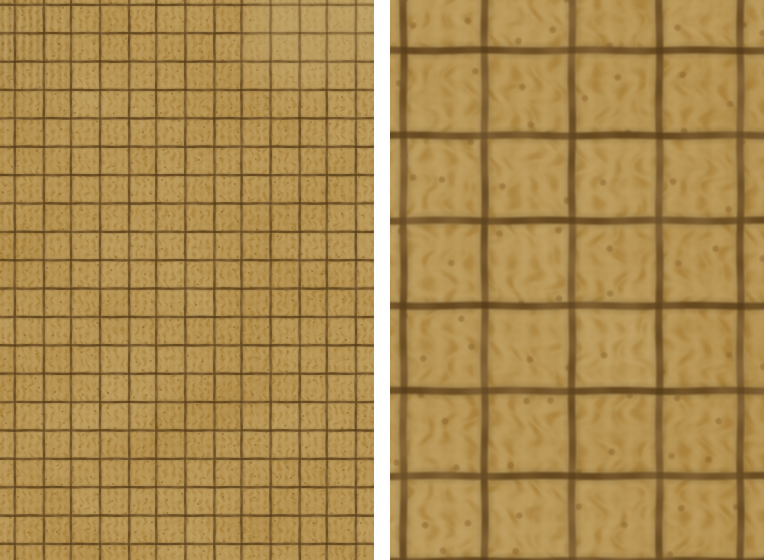
Left: the whole. Right: its middle third, enlarged.
This pattern is drawn by a Shadertoy shader. Its source:

```glsl
// Aged amber paper with a ribbed, flecked grain and a ruled brown square grid.

vec2 hash2(vec2 p) {
    vec3 q = fract(p.xyx * vec3(0.1031, 0.1030, 0.0973));
    q += dot(q, q.yzx + 33.33);
    return fract((q.xx + q.yz) * q.zy);
}

// Cellular noise: distance to the nearest jittered point
float cellular(vec2 p) {
    vec2 cell = floor(p);
    float nearest = 2.0;
    for (int y = -1; y <= 1; y++)
        for (int x = -1; x <= 1; x++) {
            vec2 c = cell + vec2(x, y);
            vec2 point = c + 0.15 + 0.7 * hash2(c + 50.0);
            nearest = min(nearest, length(point - p));
        }
    return nearest;
}

// Layered, turned sines for broad stains, about -1 to 1
float mottle(vec2 p) {
    float sum = 0.0, weight = 0.5;
    for (int i = 0; i < 4; i++) {
        sum += weight * sin(p.x + 1.3 * sin(p.y)) * cos(0.8 * p.y + float(i));
        p = mat2(1.5, 1.1, -1.1, 1.5) * p + 2.7;
        weight *= 0.6;
    }
    return sum;
}

// Paper tone: 0 is pale, 1 is deep amber
float paperTone(vec2 g) {
    float sway = 0.09 * sin(g.y * 9.0 + 3.0 * sin(g.x * 2.3)) + 0.05 * sin(g.y * 17.0 + g.x * 5.0);
    float rib = 0.5 + 0.5 * sin(6.2832 * (g.x + 0.35 * sway) * 4.0);
    float fleck = 1.0 - smoothstep(0.1, 0.55, cellular((g + vec2(sway, 0.0)) * vec2(5.0, 3.6)));
    float grain = cellular(g * 9.0 + 7.0) - 0.4;
    float tile = hash2(floor(g) + 90.0).x - 0.5;
    return 0.24 + 0.2 * rib + 0.36 * fleck * (0.4 + rib)
         + 0.2 * mottle(g * 0.75) + 0.12 * tile - 0.2 * grain;
}

void mainImage(out vec4 fragColor, in vec2 fragCoord) {
    vec2 p = fragCoord / iResolution.xy * vec2(1.0, 1.5);
    vec2 g = (p - vec2(0.0395, 0.043)) / 0.076;
    float pixel = 1.0 / (0.076 * iResolution.x);

    // Paper, with sparse dark specks
    vec3 color = mix(vec3(0.755, 0.635, 0.395), vec3(0.665, 0.51, 0.235), clamp(paperTone(g), 0.0, 1.0));
    float speck = 1.0 - smoothstep(0.03, 0.09, cellular(g * 1.6 + 20.0));
    color = mix(color, vec3(0.53, 0.38, 0.17), 0.5 * speck);

    // Pale wash at upper right, browner ribs at upper left
    float wash = smoothstep(0.6, 0.72, p.x) * smoothstep(1.2, 1.42, p.y);
    float stain = (1.0 - smoothstep(0.05, 0.3, p.x)) * smoothstep(1.1, 1.4, p.y);
    color = mix(color, vec3(0.76, 0.66, 0.44), 0.45 * wash);
    color *= 1.0 - 0.07 * stain * (0.5 + 0.5 * sin(25.0 * g.x));

    // Ruled lines: columns are spaced a little unevenly, in threes
    vec2 index = round(g);
    vec2 offset = g - index - vec2(0.028 * sin(2.0944 * index.x), 0.0);
    offset += 0.006 * sin(g.yx * 5.0 + index * 2.0);
    vec2 d = abs(offset);
    float soft = max(0.022, 0.6 * pixel);
    vec2 line = 1.0 - smoothstep(0.041 - soft, 0.041 + soft, d);
    vec2 halo = 1.0 - smoothstep(0.03, 0.13, d);
    color *= 1.0 - 0.09 * max(halo.x, halo.y);

    // Ink wears unevenly along each line and deepens at crossings
    vec2 wear = 0.5 + 0.3 * sin(g.yx * 2.1 + index * 4.3) + 0.2 * sin(g.yx * 13.0 + index * 1.7);
    wear = clamp(wear + vec2(0.1, -0.15) + 0.5 * wash, 0.0, 1.0);
    vec3 darkInk = vec3(0.39, 0.275, 0.115), wornInk = vec3(0.51, 0.385, 0.205);
    color = mix(color, mix(darkInk, wornInk, wear.x), line.x * (0.96 - 0.25 * wash));
    color = mix(color, mix(darkInk, wornInk, wear.y), line.y * (0.96 - 0.25 * wash));
    color *= 1.0 - 0.12 * line.x * line.y;

    fragColor = vec4(color, 1.0);
}
```
